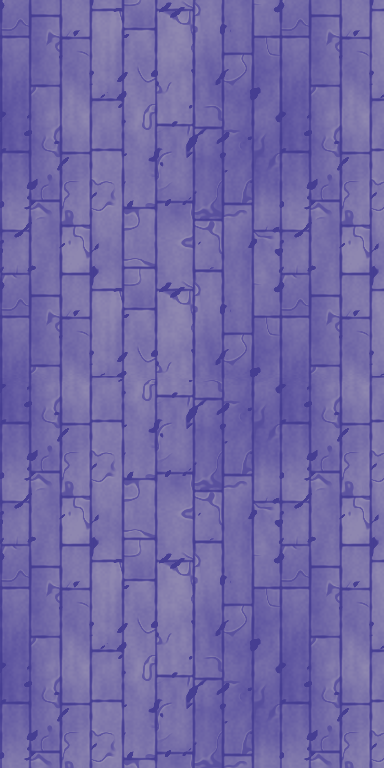
Reproduce this texture procedurally as a Shadertoy shader.

```glsl
// Worn violet stone planks: a repeating tile of nine uneven columns with staggered joints, chips and cracks.

const float TILE    = 0.729;                 // tile side in canvas widths
const float PAIR    = 1.435;                 // height of two tiles, the second one squeezed
const float SQUEEZE = 0.047;                 // length of the squeezed stretch
const vec2  ORIGIN  = vec2(0.0026, 1.0104);  // tile corner, from the top left
const float GROOVE  = 0.0027;                // half width of the joints
const float CORNER  = 0.007;                 // corner radius of a brick
const float WOBBLE  = 0.0022;                // unevenness of brick edges
const float CHIP    = 0.017;                 // depth of broken edges
const float CRACK   = 0.030;                 // crack width in noise units
const vec3  DARK    = vec3(0.26, 0.23, 0.565);
const vec3  MIDDLE  = vec3(0.38, 0.345, 0.635);
const vec3  LIGHT   = vec3(0.522, 0.492, 0.68);

// Column edges across the tile, and the joints down each column
const int COLUMNS = 9;
const float EDGES[10] = float[10](0.0, 0.104, 0.214, 0.321, 0.436, 0.554, 0.689, 0.793, 0.900, 1.0);
const vec4 JOINTS[9] = vec4[9](
    vec4(0.125, 0.407, 0.561, 0.714), vec4(0.300, 0.639, 0.889, 0.889),
    vec4(0.129, 0.389, 0.561, 0.718), vec4(0.118, 0.618, 0.939, 0.939),
    vec4(0.325, 0.539, 0.686, 0.686), vec4(0.029, 0.304, 0.618, 0.618),
    vec4(0.039, 0.368, 0.550, 0.550), vec4(0.311, 0.775, 0.775, 0.775),
    vec4(0.407, 0.714, 0.714, 0.714));

float hash(vec2 p) {
    vec3 q = fract(p.xyx * 0.1031);
    q += dot(q, q.yzx + 33.33);
    return fract((q.x + q.y) * q.z);
}

// Value noise that wraps with the tile; freq must be whole
float noise(vec2 uv, vec2 freq, float seed) {
    vec2 p = uv * freq, i = floor(p), f = p - i;
    f = f * f * (3.0 - 2.0 * f);
    vec2 a = mod(i, freq) + seed, b = mod(i + 1.0, freq) + seed;
    return mix(mix(hash(a), hash(vec2(b.x, a.y)), f.x),
               mix(hash(vec2(a.x, b.y)), hash(b), f.x), f.y);
}

float fbm(vec2 uv, vec2 freq, float seed) {
    float sum = 0.0, gain = 0.54;
    for (int i = 0; i < 4; i++) {
        sum += gain * noise(uv, freq, seed);
        freq *= 2.0;
        gain *= 0.5;
        seed += 19.0;
    }
    return sum;
}

// Depth inside the brick at uv (canvas widths), with a seed for that brick
float brickDepth(vec2 uv, out float seed) {
    int column = 0;
    for (int i = 1; i < COLUMNS; i++) if (uv.x >= EDGES[i]) column = i;
    float above = 1.0, below = 1.0;
    seed = 0.0;
    for (int k = 0; k < 4; k++) {
        float joint = JOINTS[column][k];
        float down = fract(uv.y - joint);
        if (down < above) {
            above = down;
            seed = float(column * 7 + k * 3) + 40.0;
        }
        below = min(below, fract(joint - uv.y));
    }
    vec2 before = vec2(uv.x - EDGES[column], above) * TILE;
    vec2 after = vec2(EDGES[column + 1] - uv.x, below) * TILE;
    vec2 q = 0.5 * abs(before - after) - 0.5 * (before + after) + CORNER;
    return CORNER - length(max(q, 0.0)) - min(max(q.x, q.y), 0.0);
}

void mainImage(out vec4 fragColor, in vec2 fragCoord) {
    float px = 1.0 / iResolution.x;
    vec2 p = vec2(fragCoord.x, iResolution.y - fragCoord.y) * px - ORIGIN;

    // Tiles alternate in height: the end of every second one is squeezed
    p.y = mod(p.y, PAIR);
    p.y += (2.0 * TILE - PAIR) * smoothstep(PAIR - SQUEEZE, PAIR, p.y);
    vec2 uv = fract(p / TILE);
    vec2 slant = vec2(uv.x + uv.y, uv.y);

    // Brick shape with uneven edges and slanted chips
    float seed;
    float depth = brickDepth(uv, seed);
    depth += WOBBLE * (noise(uv, vec2(46.0), 5.0) - 0.5);
    float broken = noise(slant, vec2(31.0, 13.0), 71.0) * 0.7 + noise(uv, vec2(52.0), 9.0) * 0.3;
    depth -= CHIP * smoothstep(0.69, 0.85, broken);
    float groove = 1.0 - smoothstep(GROOVE - px, GROOVE + px, depth);
    float rim = smoothstep(GROOVE, 2.0 * GROOVE, depth)
              * (1.0 - smoothstep(2.0 * GROOVE, 4.0 * GROOVE, depth));

    // Hairline cracks in patches, lit along one side
    float level = noise(uv, vec2(11.0), seed) * 0.75 + noise(uv, vec2(29.0), seed + 3.0) * 0.25 - 0.5;
    float patches = smoothstep(0.5, 0.62, noise(uv, vec2(9.0, 7.0), seed + 11.0));
    float blur = px * 9.0;
    float crack = patches * (1.0 - smoothstep(CRACK * 0.4, CRACK * 0.4 + blur, abs(level)));
    float glint = patches * (1.0 - smoothstep(0.0, CRACK * 0.5 + blur, abs(level - CRACK * 1.3)));

    // Stone tone: clouds, vertical streaks, grain, and a bluer band down the tile
    float tone = 0.89 + 0.64 * (fbm(uv, vec2(8.0, 6.0), seed) - 0.5);
    tone += 0.12 * (noise(uv, vec2(60.0, 9.0), 23.0) - 0.5);
    tone += 0.10 * (noise(uv, vec2(120.0), 47.0) - 0.5);
    tone += 0.08 * (hash(vec2(seed, 3.0)) - 0.5);
    vec2 wave = 0.5 + 0.5 * cos(6.28318 * (uv - vec2(0.97, 0.0)));
    tone -= wave.x * wave.x * (0.1 + 0.24 * wave.y);
    tone += 0.10 * rim * noise(uv, vec2(18.0), 31.0) + 0.18 * glint;
    tone -= 0.07 * (1.0 - smoothstep(0.0, 0.02, depth));
    tone = mix(tone, 0.28, 0.75 * crack);
    tone = mix(tone, 0.03, 0.95 * groove);

    vec3 color = mix(DARK, MIDDLE, clamp(tone * 2.0, 0.0, 1.0));
    color = mix(color, LIGHT, clamp(tone * 2.0 - 1.0, 0.0, 1.25));
    fragColor = vec4(color, 1.0);
}
```
